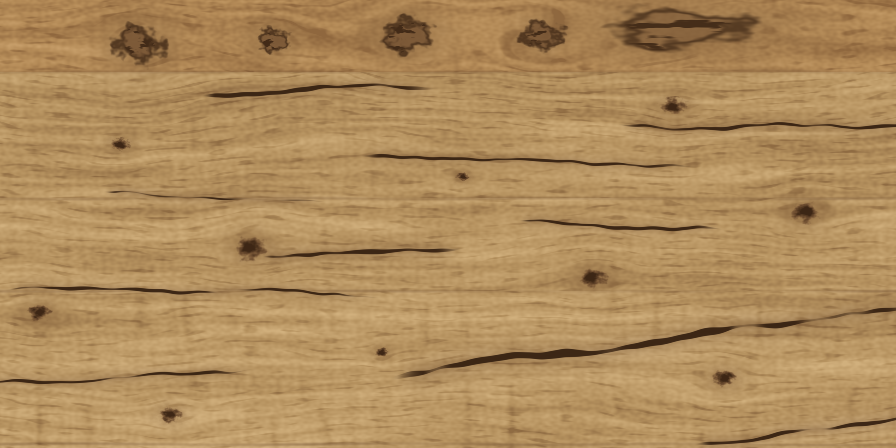
Write a WebGL 1 fragment shader that draws this texture.

```glsl
precision highp float;

uniform vec2 u_resolution;

const vec3 PALE = vec3(0.82, 0.69, 0.49);
const vec3 HONEY = vec3(0.71, 0.57, 0.37);
const vec3 BROWN = vec3(0.56, 0.42, 0.26);
const vec3 UMBER = vec3(0.42, 0.29, 0.18);
const vec3 CHAR = vec3(0.20, 0.12, 0.06);

vec2 hash2(vec2 p) {
  vec3 h = fract(p.xyx * vec3(0.1031, 0.1030, 0.0973));
  h += dot(h, h.yzx + 33.33);
  return fract((h.xx + h.yz) * h.zy);
}

float corner(vec2 cell, vec2 offset) {
  float angle = 6.2832 * hash2(cell).x;
  return dot(vec2(cos(angle), sin(angle)), offset);
}

// Gradient noise, roughly -0.7 to 0.7
float noise(vec2 p) {
  vec2 i = floor(p), f = fract(p);
  vec2 u = f * f * f * (f * (f * 6.0 - 15.0) + 10.0);
  vec2 e = vec2(1.0, 0.0);
  return mix(mix(corner(i, f), corner(i + e, f - e), u.x),
             mix(corner(i + e.yx, f - e.yx), corner(i + 1.0, f - 1.0), u.x), u.y);
}

float fbm(vec2 p) {
  return noise(p) + 0.5 * noise(p * 2.1 + 7.3) + 0.25 * noise(p * 4.3 + 19.1);
}

// Tapered, wandering split: x is the dark core, y the soft stain around it
vec2 crack(vec2 p, vec2 start, vec2 span, float width, float seed, float blur) {
  float along = (p.x - start.x) / span.x;
  float inside = smoothstep(0.0, 0.06, along) * (1.0 - smoothstep(0.85, 1.0, along));
  float path = start.y + span.y * along + 0.022 * noise(vec2(p.x * 3.5, seed))
             + 0.006 * noise(vec2(p.x * 17.0, seed + 5.0));
  float d = abs(p.y - path);
  float breakup = 0.65 + 1.1 * noise(vec2(p.x * 9.0, seed + 9.0));
  float w = width * max(breakup, 0.12) * (0.4 + 0.6 * inside);
  float core = (1.0 - smoothstep(w - blur, w + blur, d)) * smoothstep(0.1, 0.55, breakup);
  return vec2(core, exp(-d / (width * 2.2))) * inside;
}

float seam(float y, float height, float x) {
  float d = abs(y - height - 0.004 * noise(vec2(x * 3.0, height * 40.0)));
  return (1.0 - smoothstep(0.0, 0.006, d)) * (0.55 + 0.7 * noise(vec2(x * 4.0, height * 70.0)));
}

// Wood tone from fibres, growth lines, pores and saw marks
float grainTone(vec2 q, vec2 p) {
  float broad = fbm(vec2(q.x * 1.3, q.y * 9.0));
  float growth = noise(vec2(q.x * 0.9, q.y * 42.0));
  float fibre = noise(vec2(q.x * 4.0, q.y * 88.0));
  float grit = noise(vec2(p.x * 75.0, p.y * 125.0));
  float pores = smoothstep(0.16, 0.45, noise(vec2(q.x * 17.0, q.y * 115.0)));
  float saw = noise(vec2(p.x * 55.0 + p.y * 3.0, p.y * 5.0));
  return 0.27 * broad + 0.34 * growth + 0.30 * fibre + 0.22 * grit - 0.30 * pores + 0.12 * saw;
}

vec3 woodColor(float tone) {
  vec3 lower = mix(BROWN, HONEY, clamp(tone * 2.0, 0.0, 1.0));
  return mix(lower, PALE, clamp(tone * 2.0 - 1.0, 0.0, 1.0));
}

void main() {
  vec2 p = gl_FragCoord.xy / u_resolution.y;
  float blur = 0.6 / u_resolution.y;
  float top = step(0.84, p.y);
  float plank = step(0.35, p.y) + step(0.557, p.y) + top;

  // Knots bend the grain and collect stain, body and dark core
  vec2 q = p;
  float stain = 0.0, body = 0.0, core = 0.0;
  for (int i = 0; i < 15; i++) {
    float k = float(i);
    vec2 h = hash2(vec2(k + 3.0, 17.0));
    float large = step(k, 4.5);
    float last = step(3.5, k) * large;
    vec2 scattered = vec2(2.0 * fract(k * 0.618 + 0.1), 0.06 + 0.075 * (k - 5.0) + 0.03 * h.y);
    vec2 center = mix(scattered, vec2(0.31 + 0.3 * k, 0.90 + 0.035 * h.y), large);
    float radius = mix(0.009 + 0.017 * h.x * h.x, 0.026 + 0.018 * h.x + 0.008 * last, large);
    vec2 v = p - center;
    vec2 s = v / vec2(radius * (1.2 + 0.4 * h.y + 1.6 * last), radius);
    float d = length(s) + 0.55 * fbm(s * 1.3 + k * 11.0);
    q.y -= v.y * 0.8 * exp(-dot(s, s) * 0.13);
    float fill = 1.0 - smoothstep(0.65, 1.05, d);
    float rim = smoothstep(0.5, 0.85, d) * fill;
    float split = smoothstep(0.12, 0.34, fbm(s * vec2(1.2, 2.6) + k * 5.0));
    float pit = 1.0 - smoothstep(0.25, 0.8, d);
    stain = max(stain, exp(-d * d * 0.45) * 0.6);
    body = max(body, fill * mix(0.85, 0.65 - 0.25 * last, large));
    core = max(core, mix(pit * 0.85, max(rim * 0.9, split * fill * 0.8), large));
  }

  // Each plank has its own slowly waving grain
  q.x += plank * 7.3;
  q.y += 0.055 * noise(vec2(q.x * 1.6, p.y * 3.5)) + 0.012 * noise(vec2(q.x * 5.0, p.y * 11.0));
  float tone = 0.56 + 0.08 - 0.045 * plank - 0.10 * top + grainTone(q, p);
  float stripe = 0.5 + 0.5 * cos(59.8 * p.x + 2.5 * noise(p * 4.0));
  float patches = smoothstep(-0.1, 0.4, noise(p * vec2(4.0, 9.0)));
  tone -= 0.22 * pow(stripe, 14.0) * patches * (1.0 - step(0.35, p.y));
  vec3 color = woodColor(tone) * mix(vec3(1.0), vec3(1.0, 0.96, 0.93), top);

  // Long splits follow the boards, with one wide diagonal split
  vec2 splits = crack(p, vec2(0.87, 0.165), vec2(1.30, 0.16), 0.0085, 2.7, blur);
  splits = max(splits, crack(p, vec2(-0.2, 0.135), vec2(0.78, 0.04), 0.004, 6.3, blur));
  splits = max(splits, crack(p, vec2(1.55, 0.015), vec2(0.65, 0.07), 0.006, 8.6, blur));
  for (int i = 0; i < 7; i++) {
    float k = float(i);
    vec2 h = hash2(vec2(k, 41.0));
    vec2 start = vec2(1.5 * fract(k * 0.618 + 0.3), 0.79 - 0.072 * k);
    vec2 span = vec2(0.45 + 0.55 * h.x, 0.04 * (h.y - 0.5));
    splits = max(splits, crack(p, start, span, 0.0035 + 0.002 * h.y, k * 3.7 + 0.4, blur));
  }

  float seams = max(seam(p.y, 0.84, p.x), max(seam(p.y, 0.557, p.x), seam(p.y, 0.35, p.x)));
  seams = max(seams, seam(p.y, 0.008, p.x));
  color = mix(color, BROWN, stain);
  color = mix(color, UMBER, max(body, max(0.4 * splits.y, 0.45 * seams)));
  color = mix(color, CHAR, max(core, 0.92 * splits.x));
  gl_FragColor = vec4(color, 1.0);
}
```
